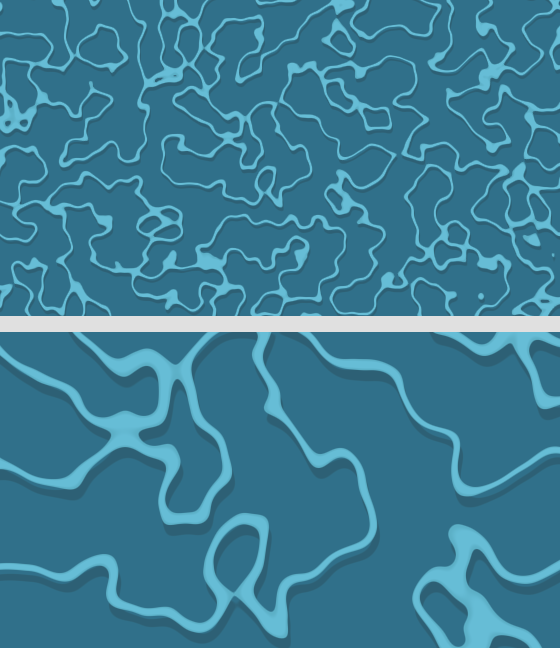
Top, the full canvas; bottom, a detail of the centre.
Reproduce this texture procedurally as a Shadertoy shader.

```glsl
// Pale blue winding contour veins with a drop shadow on a teal ground.

#define CELLS 8.2            // noise cells per canvas height
#define DETAIL 0.42          // strength of the finer octave
#define VEIN_LEVEL 0.053     // half width of the vein, in noise value
#define SHADOW_SHIFT vec2(0.003, -0.0115)
#define GROUND vec3(0.19, 0.44, 0.54)
#define SHADOW vec3(0.178, 0.378, 0.458)
#define VEIN_EDGE vec3(0.36, 0.69, 0.78)
#define VEIN_CORE vec3(0.40, 0.74, 0.84)

// Random unit gradient for a lattice corner
vec2 cornerGradient(vec2 cell) {
    float h = fract(sin(dot(cell, vec2(127.1, 311.7))) * 43758.5453);
    float angle = 6.28318 * h;
    return vec2(cos(angle), sin(angle));
}

float gradientNoise(vec2 p) {
    vec2 cell = floor(p);
    vec2 f = p - cell;
    vec2 fade = f * f * f * (f * (f * 6.0 - 15.0) + 10.0);
    vec2 e = vec2(1.0, 0.0);
    float a = dot(cornerGradient(cell), f);
    float b = dot(cornerGradient(cell + e.xy), f - e.xy);
    float c = dot(cornerGradient(cell + e.yx), f - e.yx);
    float d = dot(cornerGradient(cell + e.xx), f - e.xx);
    return mix(mix(a, b, fade.x), mix(c, d, fade.x), fade.y);
}

// Two octaves; the veins follow the zero level
float field(vec2 uv) {
    vec2 p = uv * CELLS + vec2(13.3, 7.6);
    return gradientNoise(p) + DETAIL * gradientNoise(p * 2.1 + vec2(31.4, 17.8));
}

// Coverage of the band around zero, with a smoothed rim
float band(float value, float rim) {
    return 1.0 - smoothstep(VEIN_LEVEL - rim, VEIN_LEVEL + rim, abs(value));
}

void mainImage(out vec4 fragColor, in vec2 fragCoord) {
    vec2 uv = fragCoord / iResolution.y;
    float veinField = field(uv);
    float shadowField = field(uv - SHADOW_SHIFT);
    float veinRim = 0.6 * fwidth(veinField) + 0.0005;
    float shadowRim = 0.6 * fwidth(shadowField) + 0.002;

    // Ground and shadow
    vec3 color = mix(GROUND, SHADOW, band(shadowField, shadowRim));

    // Vein, a little darker towards its rim
    float core = 1.0 - smoothstep(0.5, 0.9, abs(veinField) / VEIN_LEVEL);
    color = mix(color, mix(VEIN_EDGE, VEIN_CORE, core), band(veinField, veinRim));

    fragColor = vec4(color, 1.0);
}
```
